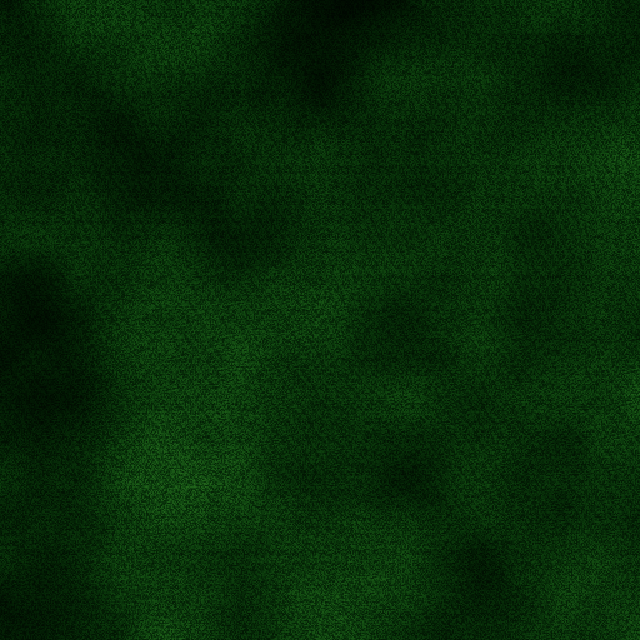
Write a Shadertoy shader that draws this texture.

```glsl
// Dark green cloudy haze with fine grain and faint horizontal scan lines.

const float CLOUD_CELLS    = 4.0;    // largest cloud cells per canvas height
const int   CLOUD_OCTAVES  = 4;
const float MEAN_GREEN     = 0.165;
const float CLOUD_CONTRAST = 0.35;
const float GRAIN_CELLS    = 512.0;  // grains per canvas height
const float GRAIN_STRENGTH = 0.86;
const float ROW_STRENGTH   = 0.15;   // random brightness of single rows
const vec2  CLOUD_SEED     = vec2(23.0, 9.0);

float hash(vec2 p) {
    return fract(sin(dot(p, vec2(12.9898, 78.233))) * 43758.5453);
}

float valueNoise(vec2 p) {
    vec2 cell = floor(p);
    vec2 f = fract(p);
    f = f * f * (3.0 - 2.0 * f);
    float low  = mix(hash(cell), hash(cell + vec2(1.0, 0.0)), f.x);
    float high = mix(hash(cell + vec2(0.0, 1.0)), hash(cell + vec2(1.0)), f.x);
    return mix(low, high, f.y);
}

// Octaves of noise, normalised to 0..1
float clouds(vec2 p) {
    float sum = 0.0, total = 0.0, weight = 0.5;
    for (int i = 0; i < CLOUD_OCTAVES; i++) {
        sum += weight * valueNoise(p);
        total += weight;
        weight *= 0.5;
        p = p * 2.0 + CLOUD_SEED;
    }
    return sum / total;
}

// Red and blue rise faster than green towards the lights
vec3 greenTone(float green) {
    return vec3(0.85 * green * green, green, 0.43 * pow(green, 1.5));
}

void mainImage(out vec4 fragColor, in vec2 fragCoord) {
    vec2 uv = fragCoord / iResolution.y;

    // Soft clouds
    float haze = clouds(uv * CLOUD_CELLS + CLOUD_SEED);
    float green = max(MEAN_GREEN + CLOUD_CONTRAST * (haze - 0.5), 0.03);

    // Grain and uneven rows scale the brightness
    vec2 grainCell = floor(uv * GRAIN_CELLS);
    float grain = hash(grainCell + 0.5) - 0.5;
    float row = hash(vec2(7.0, grainCell.y)) - 0.5;
    green *= 1.0 + GRAIN_STRENGTH * grain + ROW_STRENGTH * row;

    fragColor = vec4(greenTone(green), 1.0);
}
```
